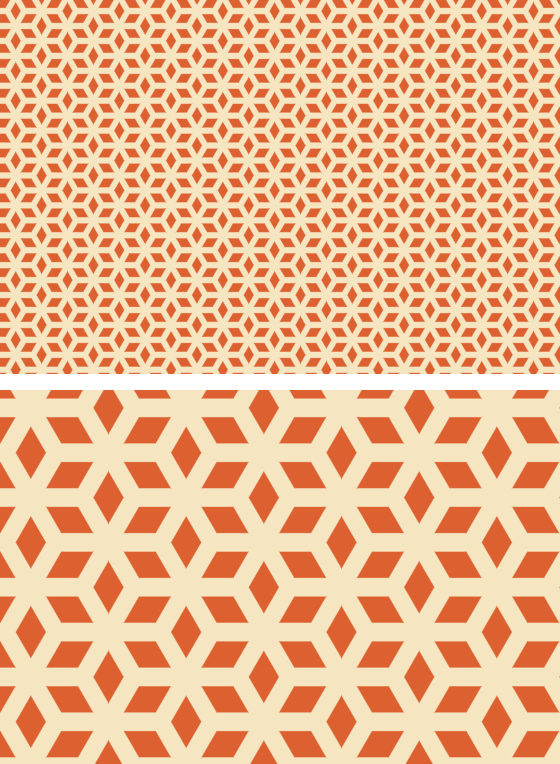
Top, the full canvas; bottom, a detail of the centre.
Write a WebGL 2 fragment shader that draws this pattern.

```glsl
#version 300 es
precision highp float;

uniform vec2 u_resolution;
out vec4 fragColor;

const vec3 CREAM = vec3(0.962, 0.900, 0.758);
const vec3 ORANGE = vec3(0.866, 0.375, 0.190);

const float ROWS = 12.51;                    // repeats down the canvas
const vec2 FIRST_DIAMOND = vec2(0.042, 0.9705); // in canvas heights
const float HALF_THICKNESS = 0.146;          // all sizes in repeat heights
const float HALF_SLANT_WIDTH = 0.154;
const float SOFTNESS = 0.85;                 // edge blend in pixels

const float ROOT3 = 1.7320508;
const vec2 CELL = vec2(ROOT3, 1.0);
const vec2 SLANT_NORMAL = vec2(0.5 * ROOT3, -0.5);

// Offset from the nearest point of a triangular lattice
vec2 latticeOffset(vec2 p) {
    vec2 a = p - CELL * round(p / CELL);
    vec2 q = p - 0.5 * CELL;
    vec2 b = q - CELL * round(q / CELL);
    return dot(a, a) < dot(b, b) ? a : b;
}

// Upright diamond with 60 degree tips
float diamondDistance(vec2 p) {
    return dot(abs(p), abs(SLANT_NORMAL)) - HALF_THICKNESS;
}

// Parallelogram with level top and bottom, leaning right
float leaningDistance(vec2 p) {
    return max(abs(p.y) - HALF_THICKNESS,
               abs(dot(p, SLANT_NORMAL)) - HALF_SLANT_WIDTH);
}

void main() {
    vec2 p = (gl_FragCoord.xy / u_resolution.y - FIRST_DIAMOND) * ROWS;
    float pixel = ROWS / u_resolution.y;

    // Three rhombus directions make up each six-pointed star
    vec2 rightLean = latticeOffset(p - vec2(0.25 * ROOT3, 0.75));
    vec2 leftLean = latticeOffset(p - vec2(0.25 * ROOT3, 0.25));
    leftLean.x = -leftLean.x;

    float d = diamondDistance(latticeOffset(p));
    d = min(d, leaningDistance(rightLean));
    d = min(d, leaningDistance(leftLean));

    float ink = 1.0 - smoothstep(-SOFTNESS * pixel, SOFTNESS * pixel, d);
    fragColor = vec4(mix(CREAM, ORANGE, ink), 1.0);
}
```
